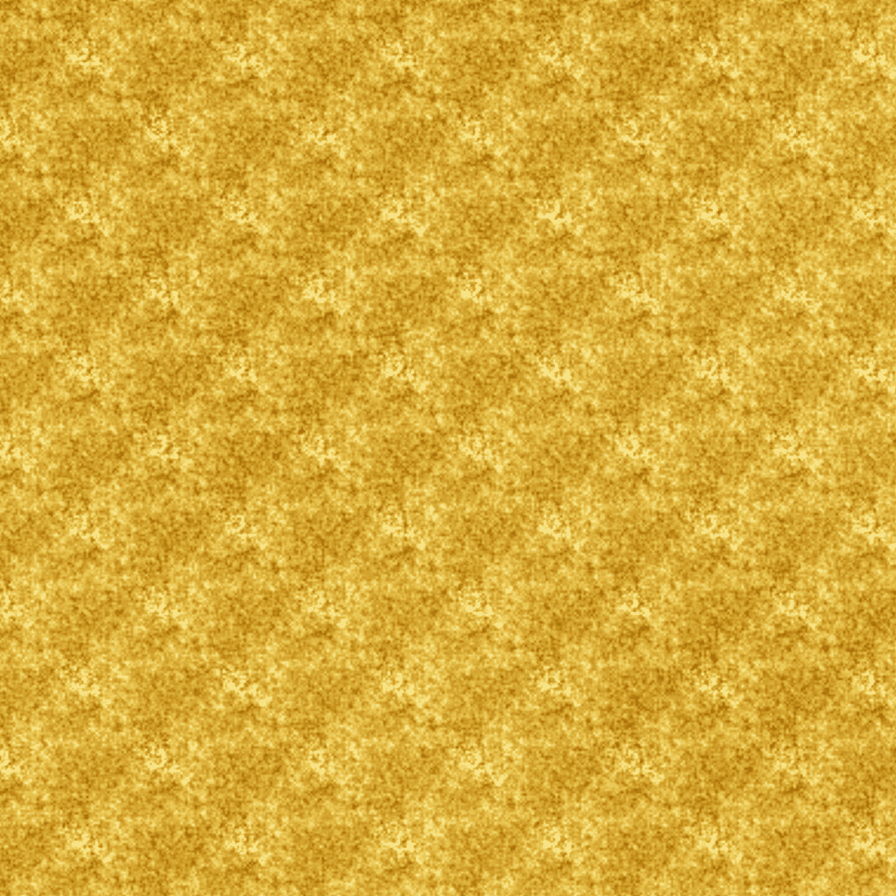
This texture is drawn by a Shadertoy shader. Its source:

```glsl
// Gold glitter sheet: mottled patches on a staggered lattice, covered in fine grain.
// Wrapped value noise repeats with the lattice, while a free layer varies each repeat.
// The summed tone, roughly a unit normal spread, indexes a ramp of golds.

const float TAU = 6.2831853;
const float REPEATS = 5.7;                  // lattice repeats across and down
const vec2 LATTICE_ORIGIN = vec2(0.039, 0.935);
const float NO_WRAP = 4096.0;               // period larger than the canvas

// Integer hash of a lattice cell, 0 to 1
float hash(vec2 cell, uint seed) {
    uvec2 c = uvec2(cell);
    uint h = c.x * 1597334677u ^ c.y * 3812015801u ^ seed * 2798796415u;
    h = (h ^ (h >> 16)) * 2146121005u;
    h = (h ^ (h >> 15)) * 2221713035u;
    h ^= h >> 16;
    return float(h >> 8) / 16777216.0;
}

// Value noise that wraps after `period` cells, scaled to unit deviation
float noise(vec2 p, float period, uint seed) {
    vec2 cell = floor(p), f = fract(p);
    vec2 w = f * f * (3.0 - 2.0 * f);
    vec2 lo = mod(cell, period), hi = mod(cell + 1.0, period);
    float bottom = mix(hash(lo, seed), hash(vec2(hi.x, lo.y), seed), w.x);
    float top = mix(hash(vec2(lo.x, hi.y), seed), hash(hi, seed), w.x);
    return (mix(bottom, top, w.y) - 0.5) / 0.215;
}

// Noise repeating once per lattice cell
float tiled(vec2 q, float cells, uint seed) {
    return noise(q * cells, cells, seed);
}

// Soft elongated cluster, repeated in each lattice cell
float cluster(vec2 q, vec2 center, vec2 tightness) {
    vec2 d = fract(q - center + 0.5) - 0.5;
    return exp(-dot(d * d, tightness));
}

// Ramp from deep ochre to pale gold; each unit of level is one shade
vec3 goldRamp(float level) {
    vec3 c = mix(vec3(0.67, 0.45, 0.04), vec3(0.75, 0.54, 0.09), clamp(level + 1.0, 0.0, 1.0));
    c = mix(c, vec3(0.81, 0.62, 0.16), clamp(level, 0.0, 1.0));
    c = mix(c, vec3(0.85, 0.68, 0.22), clamp(level - 1.0, 0.0, 1.0));
    c = mix(c, vec3(0.90, 0.75, 0.29), clamp(level - 2.0, 0.0, 1.0));
    c = mix(c, vec3(0.93, 0.81, 0.38), clamp(level - 3.0, 0.0, 1.0));
    return mix(c, vec3(0.97, 0.89, 0.52), clamp(level - 4.0, 0.0, 1.0));
}

void mainImage(out vec4 fragColor, in vec2 fragCoord) {
    vec2 uv = fragCoord / iResolution.xy;

    // Diagonal axes turn the staggered lattice into unit squares
    vec2 t = (uv - LATTICE_ORIGIN) * REPEATS;
    vec2 q = vec2(t.x + t.y, t.x - t.y);

    // Dark patches at lattice points, broken up by cloudy mottling
    vec2 wave = cos(TAU * q);
    float patches = -0.25 * (wave.x + wave.y);
    patches += 0.30 * tiled(q, 4.0, 1u) + 0.35 * tiled(q, 8.0, 2u);

    // Grain shared by all repeats, plus free grain and a slow drift
    float grain = 0.40 * tiled(q, 16.0, 3u) + 0.50 * tiled(q, 30.0, 4u);
    grain += 0.45 * noise(uv * 380.0, NO_WRAP, 5u);
    float drift = 0.12 * noise(uv * 4.0, NO_WRAP, 6u);

    // Sparkling streaks beside each dark patch
    float sparkle = cluster(q, vec2(0.34, 0.26), vec2(60.0, 15.0));
    float tone = patches + drift + grain * (1.0 + 0.7 * sparkle) + 0.6 * sparkle - 0.06;

    fragColor = vec4(goldRamp((tone + 1.55) / 0.776), 1.0);
}
```
